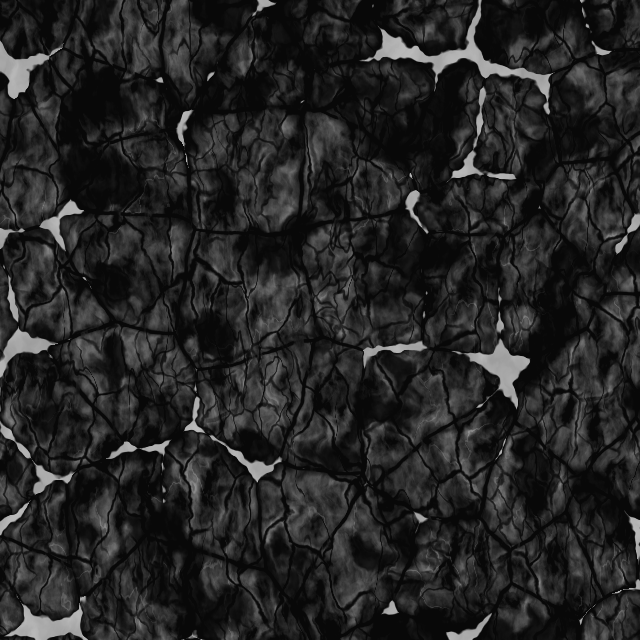
This texture is drawn by a WebGL 2 fragment shader. Its source:

```glsl
#version 300 es
precision highp float;
// Dark fractured stone with streaked plates, black cracks and pale mineral veins.

#define PLATES 6.5          // large plates across the canvas
#define SHARDS vec2(15.0, 8.0)
#define CHIPS vec2(36.0, 19.0)
#define WARP 0.04           // bending of the cracks
#define BASE_TONE 0.195
#define VEIN_TONE 0.67
#define VEIN_CUTOFF 0.61    // higher leaves fewer veins
#define VEIN_MAX 0.014      // half width of veins, in plates
#define JUNCTION_SOFT 13.0  // lower swells the vein junctions
#define SHADOW 0.78
#define GRAIN 0.38          // contrast of the stone face

uniform vec2 u_resolution;
out vec4 fragColor;

vec2 hash2(vec2 p) {
    vec2 q = vec2(dot(p, vec2(127.1, 311.7)), dot(p, vec2(269.5, 183.3)));
    return fract(sin(q) * 43758.5453);
}

float noise(vec2 p) {
    vec2 i = floor(p), f = fract(p);
    f = f * f * (3.0 - 2.0 * f);
    float low = mix(hash2(i).x, hash2(i + vec2(1, 0)).x, f.x);
    float high = mix(hash2(i + vec2(0, 1)).x, hash2(i + vec2(1, 1)).x, f.x);
    return mix(low, high, f.y);
}

float fbm(vec2 p) {
    float sum = 0.0, amp = 0.516;
    for (int i = 0; i < 5; i++) {
        sum += amp * noise(p);
        p = mat2(1.8, 0.5, -0.5, 1.8) * p + 17.3;
        amp *= 0.5;
    }
    return sum;
}

// Voronoi cells: x = edge distance, y = edge distance swelling at corners, z = cell id
vec3 cells(vec2 p) {
    vec2 base = floor(p), f = fract(p), nearCell = vec2(0), nearPoint = vec2(0);
    float best = 9.0;
    for (int y = -1; y <= 1; y++)
    for (int x = -1; x <= 1; x++) {
        vec2 g = vec2(x, y);
        vec2 r = g + hash2(base + g) - f;
        float d = dot(r, r);
        if (d < best) { best = d; nearCell = g; nearPoint = r; }
    }
    float edge = 9.0, sum = 0.0;
    for (int y = -2; y <= 2; y++)
    for (int x = -2; x <= 2; x++) {
        vec2 g = nearCell + vec2(x, y);
        vec2 r = g + hash2(base + g) - f;
        if (x != 0 || y != 0) {
            float d = dot(0.5 * (nearPoint + r), normalize(r - nearPoint));
            edge = min(edge, d);
            sum += exp(-JUNCTION_SOFT * d);
        }
    }
    return vec3(edge, -log(sum) / JUNCTION_SOFT, hash2(base + nearCell + 5.7).x);
}

// Thin line along the middle contour of a noise field
float contour(float n, float width) {
    return 1.0 - smoothstep(0.2 * width, width, abs(n - 0.5));
}

void main() {
    vec2 p = gl_FragCoord.xy / u_resolution.y;
    vec2 bend = vec2(fbm(p * 4.0), fbm(p * 4.0 + 31.0)) - 0.5;
    vec2 jag = vec2(fbm(p * 30.0 + 9.0), fbm(p * 30.0 + 53.0)) - 0.5;
    vec2 q = p + 2.0 * WARP * bend + 0.25 * WARP * jag;

    vec3 plate = cells(q * PLATES + 3.0);
    vec3 shard = cells((q + 0.02 * jag) * SHARDS + 40.0);
    vec3 chip = cells((q + 0.025 * jag) * CHIPS + 80.0);
    float broken = fbm(p * 12.0 + 4.0);

    // Stone face: clouds, upright streaks, mottling and raised grain
    float cloud = fbm(p * 7.0 + 12.0);
    float streak = fbm((p + 0.12 * bend) * vec2(85.0, 22.0));
    vec2 grainPos = (q + 0.03 * jag) * vec2(44.0, 26.0) + 60.0;
    float mottle = fbm(grainPos);
    float relief = mottle - fbm(grainPos + vec2(0.3, -0.25));
    float grit = fbm(p * vec2(170.0, 110.0));
    float tone = BASE_TONE + 0.12 * (cloud - 0.5)
        + GRAIN * (0.8 * (streak - 0.5) + 0.8 * (mottle - 0.5) + 1.1 * relief + 0.4 * (grit - 0.5))
        + 0.04 * (plate.z - 0.5) + 0.06 * (shard.z - 0.5) + 0.04 * (chip.z - 0.5);

    // Pale creases and chipped rims
    float crease = contour(fbm(q * vec2(24.0, 13.0) + 90.0), 0.018);
    tone += 0.12 * crease * smoothstep(0.45, 0.65, fbm(p * 9.0 + 70.0));
    float rim = smoothstep(0.02, 0.05, shard.x) * (1.0 - smoothstep(0.05, 0.12, shard.x));
    tone += 0.1 * rim * smoothstep(0.48, 0.65, noise(p * 25.0 + 8.0));

    // Torn shadows and wandering hairlines
    float tear = fbm((q + 0.03 * jag) * vec2(17.0, 14.0) + 22.0) + 0.25 * (streak - 0.5);
    tone *= 1.0 - SHADOW * smoothstep(0.47, 0.66, tear);
    float hairline = contour(fbm(q * vec2(18.0, 6.0) + 35.0), 0.016);
    tone *= 1.0 - 0.7 * hairline * smoothstep(0.4, 0.55, cloud);

    // Black cracks, faded in places
    float shardCrack = 1.0 - smoothstep(0.006, 0.045, shard.x);
    float chipCrack = 1.0 - smoothstep(0.01, 0.09, chip.x);
    float plateCrack = 1.0 - smoothstep(0.008, 0.026, plate.x);
    tone *= 1.0 - 0.85 * shardCrack * smoothstep(0.38, 0.56, broken);
    tone *= 1.0 - 0.65 * chipCrack * smoothstep(0.44, 0.6, 1.0 - broken);
    tone *= 1.0 - 0.9 * plateCrack * smoothstep(0.28, 0.45, streak);

    // Veins fill the main cracks and swell where they meet
    float richness = fbm(p * 6.5 + 47.0);
    float reach = min(0.5 * (richness - VEIN_CUTOFF), VEIN_MAX);
    reach += 0.05 * (noise(p * 55.0) - 0.5) + 0.04 * (noise(p * 120.0) - 0.5);
    float veinDist = plate.y - reach;
    float halo = 1.0 - smoothstep(0.0, 0.05 + 0.08 * broken, plate.y - max(reach, -0.03));
    tone *= 1.0 - 0.75 * halo * smoothstep(0.38, 0.58, mottle + 0.25 * (richness - 0.4));
    float soft = max(0.01, 0.8 * PLATES / u_resolution.y);
    float vein = 1.0 - smoothstep(-soft, soft, veinDist);
    tone = mix(max(tone, 0.03), VEIN_TONE + 0.2 * (mottle - 0.5), vein);

    fragColor = vec4(vec3(clamp(tone, 0.0, 1.0)), 1.0);
}
```
